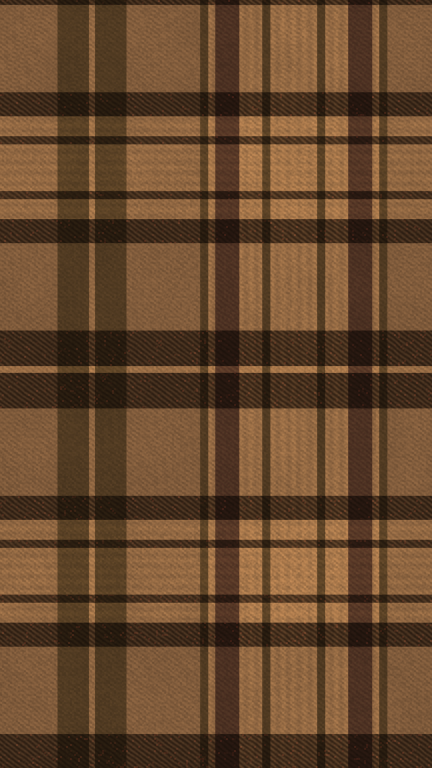
Give the GLSL for this texture, as a WebGL 2 fragment shader.

```glsl
#version 300 es
precision highp float;
// Brown tartan cloth: mirrored warp and weft stripes in a diagonal twill weave.
uniform vec2 u_resolution;
out vec4 fragColor;

// Layout: lengths in canvas heights, stripe positions in repeats
const float SETT = 0.5254;                  // size of one repeat
const vec2 AXIS = vec2(0.1198, 0.5189);     // centre of the paired wide bands
const float TWILL_LINES = 190.0;            // diagonals per canvas height
const vec2 TWILL_DIR = vec2(0.6, 0.8);
const float TWILL_DEPTH = 0.16;
const float THREADS = 384.0;                // threads per canvas height
const float GRAIN = 0.13;
const float FINE_LINES = 38.0;              // pinstripes per repeat

// Ground colour and the yarn tints that multiply it
const vec3 GROUND = vec3(0.50, 0.357, 0.232);
const vec3 BRIGHTEST = vec3(0.67, 0.475, 0.295);
const vec3 OLIVE = vec3(0.63, 0.64, 0.57);
const vec3 RUSSET = vec3(0.60, 0.54, 0.58);
const vec3 DARK = vec3(0.47, 0.45, 0.43);
const vec3 LIGHT = vec3(1.19, 1.19, 1.16);
const vec3 FLECK = vec3(0.10, 0.035, 0.025);

float hash(vec2 p) {
  return fract(sin(dot(p, vec2(127.1, 311.7))) * 43758.5453);
}

float noise(vec2 p) {
  vec2 i = floor(p), f = fract(p);
  f = f * f * (3.0 - 2.0 * f);
  return mix(mix(hash(i), hash(i + vec2(1, 0)), f.x),
             mix(hash(i + vec2(0, 1)), hash(i + vec2(1, 1)), f.x), f.y);
}

// Smooth stripe covering lo..hi
float stripe(float x, float lo, float hi, float soft) {
  return smoothstep(lo - soft, lo + soft, x) - smoothstep(hi - soft, hi + soft, x);
}

// Pinstripes mirrored about the centre of the light group
float pinstripes(float e) {
  return 0.5 + 0.5 * cos(6.28318 * FINE_LINES * e);
}

void main() {
  vec2 p = gl_FragCoord.xy / u_resolution.y;
  float soft = 0.7 / (u_resolution.y * SETT);

  // Mirrored distances: d from the wide pair, e from the light group
  vec2 d = abs(fract((p - AXIS) / SETT + 0.5) - 0.5);
  vec2 e = 0.5 - d;

  // Twill ridges, slightly wavering, and per-thread grain
  float waver = noise(p * 90.0) * 1.4;
  float twill = sin(6.28318 * TWILL_LINES * dot(p, TWILL_DIR) + waver);
  vec2 thread = floor(p * THREADS);
  float grain = hash(thread) - 0.5;

  // Warp: vertical stripes
  float olive = stripe(d.x, 0.0075, 0.0855, soft)
              + stripe(e.x, 0.212, 0.232, soft)
              + stripe(e.x, 0.058, 0.078, soft);
  float russet = stripe(e.x, 0.135, 0.1945, soft);
  float warpLight = stripe(e.x, -1.0, 0.212, soft) * (0.55 + 0.55 * pinstripes(e.x))
                  + 0.6 * stripe(d.x, -1.0, 0.0075, soft);
  warpLight *= 1.0 - clamp(olive + russet, 0.0, 1.0);

  // Weft: horizontal stripes
  float dark = stripe(d.y, 0.0085, 0.0965, soft)
             + stripe(e.y, 0.1275, 0.187, soft)
             + 0.9 * stripe(e.y, 0.058, 0.078, soft);
  float weftLight = stripe(e.y, -1.0, 0.1275, soft) * (0.5 + 0.45 * pinstripes(e.y))
                  + stripe(d.y, -1.0, 0.0085, soft);
  weftLight *= 1.0 - clamp(dark, 0.0, 1.0);

  // Yarns alternate on top along the twill
  float warpOver = 1.0 + TWILL_DEPTH * twill;
  float weftOver = 1.0 - TWILL_DEPTH * twill;
  vec3 color = GROUND;
  color *= mix(vec3(1.0), LIGHT, warpLight);
  color *= mix(vec3(1.0), LIGHT, weftLight);
  color = min(color, BRIGHTEST);
  color *= mix(vec3(1.0), OLIVE, olive * warpOver);
  color *= mix(vec3(1.0), RUSSET, russet * warpOver);
  color *= mix(vec3(1.0), DARK, dark * weftOver);

  // Relief, fuzzy grain, soft mottling and red flecks in the dark weft
  color *= 1.0 + 0.055 * twill + GRAIN * grain;
  color *= 0.97 + 0.06 * noise(p * 24.0);
  color += FLECK * dark * smoothstep(0.86, 1.0, hash(thread + 17.0));

  fragColor = vec4(clamp(color, 0.0, 1.0), 1.0);
}
```
